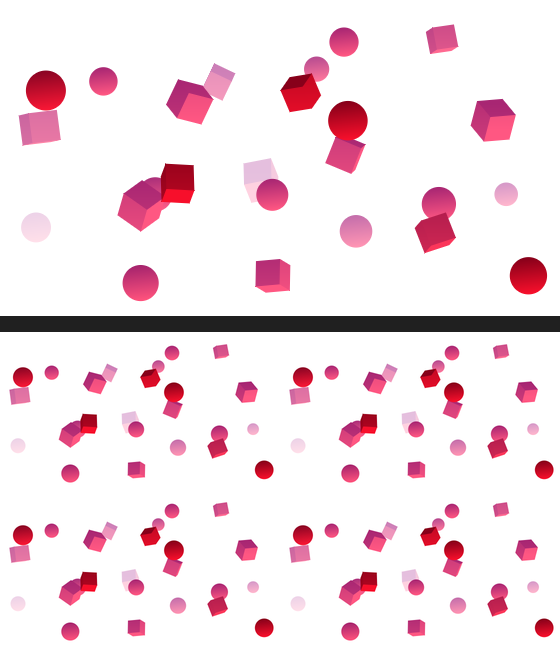
Top, the tile; bottom, the same tile 2 across and 2 down.
A WebGL 1 fragment shader for this background:

```glsl
precision highp float;
// Scattered balls and tumbling cubes on white, from pale pink (far) to deep red (near).
// Solids sit on a jittered grid, are painted far to near and shaded by their normal.
// All stay inside a clear margin, so the white border continues from tile to tile.

uniform vec2 u_resolution;

const int SOLID_COUNT = 25;
const float GRID = 5.0;
const float MARGIN = 0.092;

// Three random values from one seed, without sine.
vec3 hash3(float seed) {
  vec3 p = fract(vec3(seed) * vec3(0.1031, 0.1030, 0.0973));
  p += dot(p, p.yzx + 33.33);
  return fract((p.xxy + p.yzz) * p.zyx);
}

float coverage(float dist, float pixel) {
  return clamp(0.5 - dist / pixel, 0.0, 1.0);
}

// Blends near, middle and far colours by depth (0 near, 1 far).
vec3 byDepth(vec3 near, vec3 middle, vec3 far, float depth) {
  vec3 color = mix(near, middle, smoothstep(0.14, 0.27, depth));
  return mix(color, far, smoothstep(0.60, 0.97, depth));
}

// Colour from light (0 shaded, 1 lit), fading into the white at the far end.
vec3 tint(float light, float depth) {
  vec3 shaded = byDepth(vec3(0.53, 0.0, 0.10), vec3(0.66, 0.15, 0.45), vec3(0.82, 0.56, 0.77), depth);
  vec3 lit = byDepth(vec3(0.97, 0.06, 0.17), vec3(1.0, 0.34, 0.51), vec3(1.0, 0.69, 0.79), depth);
  vec3 color = mix(shaded, lit, clamp(light, 0.0, 1.0));
  return mix(color, vec3(1.0), 0.6 * smoothstep(0.88, 1.0, depth));
}

// Columns are the axes of a cube after yaw, pitch and roll.
mat3 orientation(vec3 angles) {
  vec3 c = cos(angles);
  vec3 s = sin(angles);
  mat3 yaw = mat3(c.x, 0.0, -s.x, 0.0, 1.0, 0.0, s.x, 0.0, c.x);
  mat3 pitch = mat3(1.0, 0.0, 0.0, 0.0, c.y, s.y, 0.0, -s.y, c.y);
  mat3 roll = mat3(c.z, s.z, 0.0, -s.z, c.z, 0.0, 0.0, 0.0, 1.0);
  return roll * pitch * yaw;
}

// Distance to the pair of parallelogram edges that run along one half side.
float edgeDistance(vec2 q, vec2 along, vec2 across) {
  vec2 normal = vec2(-along.y, along.x) / max(length(along), 0.0001);
  return abs(dot(q, normal)) - abs(dot(across, normal));
}

// Distance to a parallelogram, cut at its corners so that thin ones stay short.
float parallelogram(vec2 q, vec2 a, vec2 b) {
  float corner = max(length(a + b), length(a - b));
  float edges = max(edgeDistance(q, a, b), edgeDistance(q, b, a));
  return max(edges, length(q) - corner);
}

// The visible one of two opposite cube faces, as premultiplied colour.
vec4 cubeFace(vec2 q, vec3 axis, vec3 sideA, vec3 sideB, float size, float depth, float pixel) {
  vec3 normal = axis.z < 0.0 ? -axis : axis;
  vec2 local = q / size - normal.xy;
  float dist = parallelogram(local, sideA.xy, sideB.xy) * size;
  float light = 0.5 + dot(normal.xy, vec2(0.3, -0.65)) - 0.1 * local.y;
  float alpha = coverage(dist, pixel);
  return vec4(tint(light, depth) * alpha, alpha);
}

vec4 cube(vec2 q, vec3 angles, float size, float depth, float pixel) {
  mat3 axes = orientation(angles);
  vec4 sum = cubeFace(q, axes[0], axes[1], axes[2], size, depth, pixel)
           + cubeFace(q, axes[1], axes[2], axes[0], size, depth, pixel)
           + cubeFace(q, axes[2], axes[0], axes[1], size, depth, pixel);
  return vec4(sum.rgb / max(sum.a, 0.0001), min(sum.a, 1.0));
}

vec4 ball(vec2 q, float radius, float depth, float pixel) {
  float light = 0.5 + dot(q / radius, vec2(0.06, -0.52));
  return vec4(tint(light, depth), coverage(length(q) - radius, pixel));
}

// Jittered position in a grid cell, reflected back into the unit square.
vec2 scatter(float cell, vec2 random) {
  vec2 corner = vec2(mod(cell, GRID), floor((cell + 0.5) / GRID));
  vec2 place = (corner + 0.5 + (random - 0.5) * vec2(1.4, 1.6)) / GRID;
  return 1.0 - abs(1.0 - abs(place));
}

void main() {
  float pixel = 1.0 / u_resolution.y;
  vec2 extent = u_resolution * pixel;
  vec2 point = gl_FragCoord.xy * pixel;
  vec3 color = vec3(1.0);

  // Paint from far to near; the stride visits every grid cell once.
  for (int i = 0; i < SOLID_COUNT; i++) {
    float id = float(i);
    float depth = 1.0 - id / float(SOLID_COUNT - 1);
    vec3 place = hash3(id + 11.0);
    vec3 spin = hash3(id + 57.0) - 0.5;
    float scale = mix(0.78, 1.1, place.z);
    vec2 center = mix(vec2(MARGIN), extent - MARGIN, scatter(mod(id * 7.0, GRID * GRID), place.xy));
    vec2 q = point - center;

    vec4 solid;
    if (mod(id, 2.0) < 0.5) {
      solid = ball(q, scale * mix(0.066, 0.044, depth), depth, pixel);
    } else {
      vec3 angles = spin * vec3(1.5, 1.5, 0.9);
      solid = cube(q, angles, scale * mix(0.051, 0.042, depth), depth, pixel);
    }
    color = mix(color, solid.rgb, solid.a);
  }
  gl_FragColor = vec4(color, 1.0);
}
```
